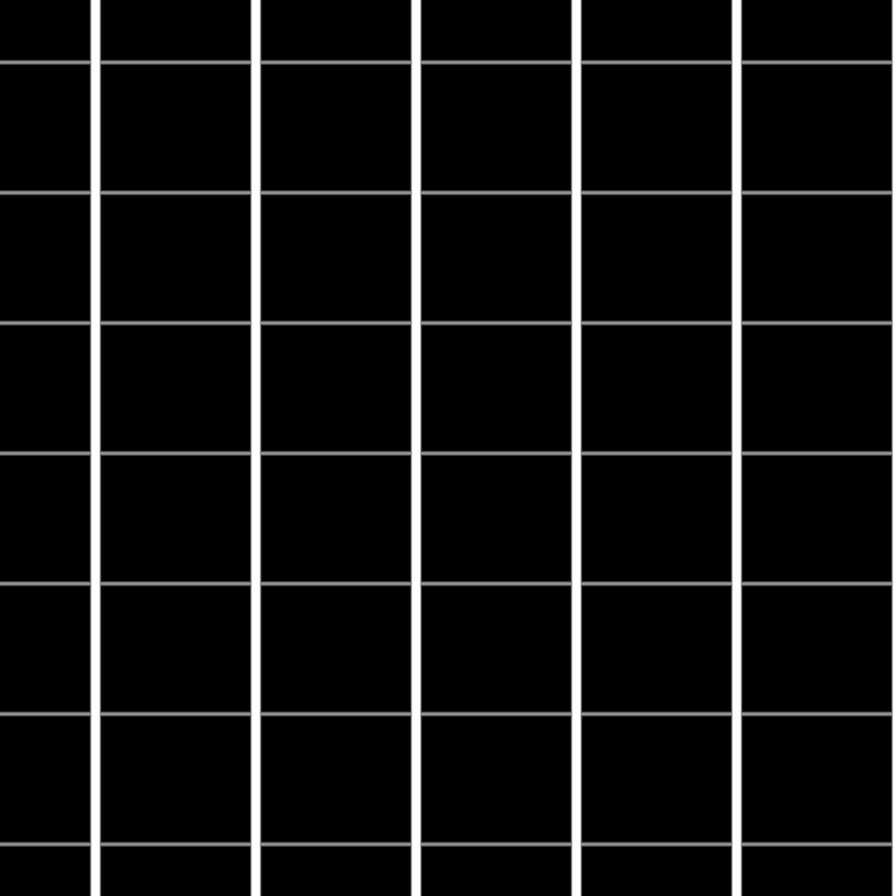
Reproduce this pattern procedurally as a WebGL 1 fragment shader.

```glsl
precision highp float;

// A black ground ruled by a grid of upright cells: broad white vertical
// lines and thin gray horizontal lines. Each set is a repeated distance to
// the nearest line, turned into a soft-edged band; the brighter band wins.

uniform vec2 u_resolution;

// All lengths are fractions of the canvas; x: vertical lines, y: horizontal.
const vec2 PITCH = vec2(0.1789, 0.14544);       // spacing between lines
const vec2 FIRST_LINE = vec2(0.1066, 0.0577);   // centre of the first line
const vec2 CORE_HALF = vec2(0.0036, 0.0004);    // half width at full strength
const vec2 FADE_HALF = vec2(0.0072, 0.0038);    // half width where it fades out
const vec3 GROUND_COLOR = vec3(0.0);
const vec3 VERTICAL_COLOR = vec3(0.995);
const vec3 HORIZONTAL_COLOR = vec3(0.58);

// Distance on each axis to the nearest line centre.
vec2 lineDistance(vec2 p) {
    vec2 cell = fract((p - FIRST_LINE) / PITCH + 0.5) - 0.5;
    return abs(cell) * PITCH;
}

// Line strength, with an edge never narrower than one pixel.
vec2 lineCoverage(vec2 dist, vec2 pixel) {
    vec2 middle = 0.5 * (CORE_HALF + FADE_HALF);
    vec2 softness = max(0.5 * (FADE_HALF - CORE_HALF), 0.5 * pixel);
    return 1.0 - smoothstep(middle - softness, middle + softness, dist);
}

void main() {
    vec2 uv = gl_FragCoord.xy / u_resolution;
    vec2 coverage = lineCoverage(lineDistance(uv), 1.0 / u_resolution);

    // Vertical lines run unbroken over the fainter horizontal ones.
    vec3 vertical = mix(GROUND_COLOR, VERTICAL_COLOR, coverage.x);
    vec3 horizontal = mix(GROUND_COLOR, HORIZONTAL_COLOR, coverage.y);
    gl_FragColor = vec4(max(vertical, horizontal), 1.0);
}
```
